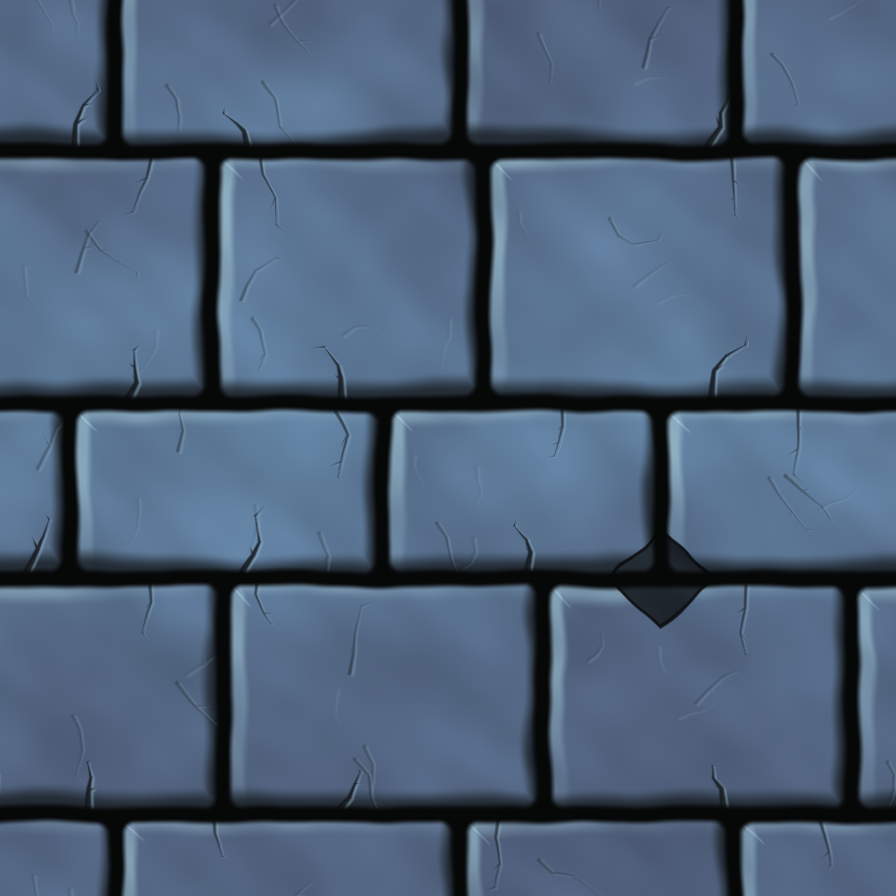
A WebGL 2 fragment shader for this texture:

```glsl
#version 300 es
precision highp float;

uniform vec2 u_resolution;
out vec4 fragColor;

// Layout: four courses of three stones, wrapping on both axes
const float ROW_EDGES[5] = float[5](0.091, 0.354, 0.5495, 0.831, 1.091);
const vec3 JOINTS[4] = vec3[4](
    vec3(0.249, 0.606, 0.951), vec3(0.078, 0.427, 0.738),
    vec3(0.236, 0.540, 0.885), vec3(0.128, 0.513, 0.820));
const float HALF_GAP = 0.0075;
const float CORNER_RADIUS = 0.014;
const float EDGE_SOFTNESS = 0.0028;
const float WOBBLE = 0.005;
const float BEVEL = 0.021;
const vec2 CHIP_POINT = vec2(0.738, 0.354);
const float CHIP_SIZE = 0.056;
const int CRACKS_PER_STONE = 6;
const float CRACK_STEP = 0.025;
const float CRACK_SOFTNESS = 0.0014;

const vec3 MORTAR = vec3(0.025, 0.030, 0.032);
const vec3 SHADOW = vec3(0.105, 0.130, 0.155);
const vec3 SLATE = vec3(0.310, 0.370, 0.480);
const vec3 BLUE = vec3(0.375, 0.495, 0.620);
const vec3 HIGHLIGHT = vec3(0.570, 0.700, 0.770);
const float TAU = 6.2831853;

vec2 hash2(vec2 p) {
    vec3 q = fract(p.xyx * vec3(0.1031, 0.1030, 0.0973));
    q += dot(q, q.yzx + 33.33);
    return fract((q.xx + q.yz) * q.zy);
}

float cornerSlope(vec2 cell, vec2 offset, vec2 f, vec2 period) {
    float a = TAU * hash2(mod(cell + offset, period) + period * 3.7).x;
    return dot(vec2(cos(a), sin(a)), f - offset);
}

// Gradient noise that repeats after a whole number of cells
float noise(vec2 p, vec2 period) {
    vec2 i = floor(p), f = fract(p);
    vec2 s = f * f * f * (f * (f * 6.0 - 15.0) + 10.0);
    return mix(
        mix(cornerSlope(i, vec2(0, 0), f, period), cornerSlope(i, vec2(1, 0), f, period), s.x),
        mix(cornerSlope(i, vec2(0, 1), f, period), cornerSlope(i, vec2(1, 1), f, period), s.x), s.y);
}

float roundedBox(vec2 p, vec2 halfSize, float r) {
    vec2 q = abs(p) - halfSize + r;
    return length(max(q, 0.0)) + min(max(q.x, q.y), 0.0) - r;
}

float taperedLine(vec2 p, vec2 a, vec2 b, float wa, float wb) {
    vec2 ab = b - a;
    float t = clamp(dot(p - a, ab) / dot(ab, ab), 0.0, 1.0);
    return length(p - a - ab * t) - mix(wa, wb, t);
}

// Bent line of three steps with a side twig at each bend
float crackMask(vec2 p, vec2 start, float angle, float stride, float width, vec2 seed) {
    float d = 1.0;
    for (int i = 0; i < 3; i++) {
        vec2 h = hash2(seed + float(i) * 7.3);
        float w = width * (1.0 - float(i) / 3.0);
        vec2 end = start + stride * (0.6 + 0.6 * h.x) * vec2(cos(angle), sin(angle));
        d = min(d, taperedLine(p, start, end, w, w - width / 3.0));
        float twig = angle + (h.y < 0.5 ? -0.95 : 0.95);
        vec2 tip = end + stride * 0.75 * h.x * vec2(cos(twig), sin(twig));
        d = min(d, taperedLine(p, end, tip, w * 0.6, -0.001));
        start = end;
        angle += (h.y - 0.5) * 1.3;
    }
    return 1.0 - smoothstep(-CRACK_SOFTNESS, CRACK_SOFTNESS, d);
}

void main() {
    float unit = min(u_resolution.x, u_resolution.y);
    vec2 uv = gl_FragCoord.xy / unit;
    float soft = max(EDGE_SOFTNESS, 1.0 / unit);
    float rough = noise(uv * 24.0, vec2(24.0));
    vec2 p = uv + WOBBLE * vec2(noise(uv * 13.0, vec2(13.0)), noise(uv * 11.0, vec2(11.0)))
           + 0.0015 * rough;

    // Find the stone
    p.y = fract(p.y - ROW_EDGES[0]) + ROW_EDGES[0];
    int row = int(step(ROW_EDGES[1], p.y) + step(ROW_EDGES[2], p.y) + step(ROW_EDGES[3], p.y));
    vec3 joint = JOINTS[row];
    p.x = fract(p.x - joint.x) + joint.x;
    int col = int(step(joint.y, p.x) + step(joint.z, p.x));
    vec2 low = vec2(joint[col], ROW_EDGES[row]) + HALF_GAP;
    vec2 high = vec2(col == 2 ? joint.x + 1.0 : joint[col + 1], ROW_EDGES[row + 1]) - HALF_GAP;
    vec2 id = vec2(float(col) + 1.0, float(row) * 5.0 + 2.0);
    vec2 fromLow = p - low, fromHigh = high - p, size = high - low;
    float stone = roundedBox(p - 0.5 * (low + high), 0.5 * size, CORNER_RADIUS);

    // Painted face
    float cloud = noise(uv * 5.0, vec2(5.0)) + 0.5 * noise(uv * 10.0, vec2(10.0));
    float strokes = noise(vec2((uv.x + uv.y) * 14.0, uv.y * 6.0), vec2(14.0, 6.0));
    float blueness = 0.48 + 0.45 * cos(TAU * (uv.y - 0.56));
    float tone = blueness + 0.4 * (hash2(id).x - 0.5) + 0.4 * cloud;
    vec3 color = mix(SLATE, BLUE, clamp(tone, 0.0, 1.15));
    color *= 1.0 + 0.10 * strokes + 0.06 * cloud + 0.03 * rough;

    // Bevel: light from upper left, shade at lower right
    float left = smoothstep(BEVEL, BEVEL * 0.55, fromLow.x + 0.006 * strokes)
               * mix(0.35, 0.85, smoothstep(0.0, 0.8, fromLow.y / size.y));
    float top = smoothstep(BEVEL * 0.9, 0.002, fromHigh.y + 0.008 * cloud)
              * mix(0.75, 0.25, smoothstep(0.1, 0.9, fromLow.x / size.x));
    float corner = smoothstep(BEVEL * 1.3, BEVEL, max(fromLow.x, fromHigh.y));
    float crease = corner * smoothstep(0.003, 0.0, abs(fromLow.x - fromHigh.y));
    color = mix(color, HIGHLIGHT, max(left, top) * (0.65 + 0.3 * blueness + 0.5 * strokes));
    color += 0.10 * crease;
    float bottom = smoothstep(0.025, 0.003, fromLow.y + 0.010 * cloud);
    float right = smoothstep(0.017, 0.001, fromHigh.x + 0.006 * strokes);
    color = mix(color, SHADOW, 0.85 * max(bottom, right));

    // Cracks: first from the lower edge, second from the upper, others inside
    for (int i = 0; i < CRACKS_PER_STONE; i++) {
        vec2 seed = id * 3.1 + float(i) * 17.0;
        vec2 h = hash2(seed), g = hash2(seed + 41.0);
        vec2 start = low + size * mix(vec2(0.08, 0.2), vec2(0.92, 0.85), h);
        float angle = (g.x < 0.5 ? 0.9 : -1.2) + (g.y - 0.5);
        if (i == 0) { start.y = low.y; angle = 0.7 + 1.2 * g.x; }
        if (i == 1) { start.y = high.y; angle = -1.9 + 0.8 * g.x; }
        float width = i == 0 ? 0.0036 : 0.0019;
        float strength = i == 0 ? 0.85 : (i == 1 ? 0.6 : 0.4 * g.y);
        float stride = CRACK_STEP * (0.6 + 0.6 * g.y);
        float glint = crackMask(p - vec2(0.003, -0.0015), start, angle, stride, width, seed);
        float dark = crackMask(p, start, angle, stride, width, seed);
        color = mix(color, HIGHLIGHT, 0.35 * glint * (0.4 + strength));
        color = mix(color, SHADOW * 0.7, dark * strength);
    }

    // Broken corners either side of one joint
    vec2 toChip = p - CHIP_POINT;
    float chip = abs(toChip.x) * 0.95 + abs(toChip.y) - CHIP_SIZE + 0.012 * rough;
    color = mix(color, SHADOW * (1.1 + 0.8 * strokes), smoothstep(soft, -soft, chip));
    color = mix(color, MORTAR, 0.8 * smoothstep(0.004, 0.001, abs(chip)));

    color = mix(color, MORTAR, smoothstep(-2.0 * soft, soft, stone));
    fragColor = vec4(color, 1.0);
}
```
